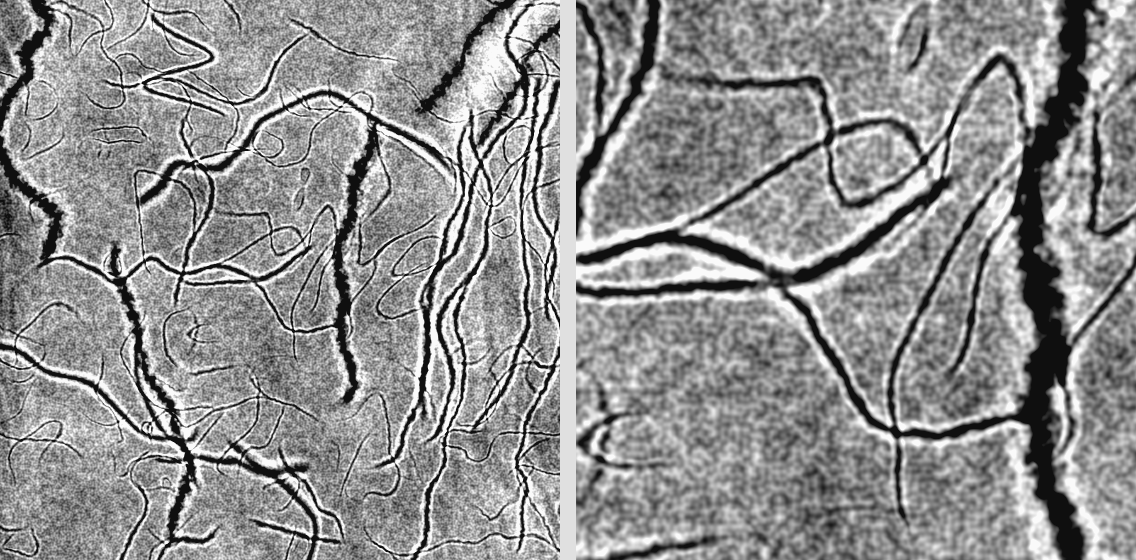
Left: the whole. Right: its middle third, enlarged.
Reproduce this texture procedurally as a Shadertoy shader.

```glsl
// Grey relief map of worn ground: speckled grain and soft tonal patches, crossed by
// dark channels with bright banks, ragged scarps, thin paths and one broad ridge.
// Lines are wandering curves or noise contours, shaded by their signed distance.

#define MID_TONE 0.575
#define GRAIN 0.36
#define PATCHES 0.17
#define BEND 0.07
#define RAGGED 0.005
#define PATH_WIDTH 0.0019
#define RIVER_WIDTH 0.0050
#define SCARP_WIDTH 0.0070
#define BANK_LIGHT 0.46
#define BED_DARK 0.85

float sq(float x) { return x * x; }

float bump(float d, float width) { return exp(-sq(d / width)); }

float hash(vec2 c) {
    vec3 q = fract(c.xyx * 0.1031);
    q += dot(q, q.yzx + 33.33);
    return fract((q.x + q.y) * q.z);
}

float slopeAt(vec2 cell, vec2 offset) {
    float a = 6.2832 * hash(cell);
    return dot(vec2(cos(a), sin(a)), offset);
}

// Gradient noise, roughly -0.7 to 0.7
float noise(vec2 p) {
    vec2 c = floor(p), f = p - c;
    vec2 u = f * f * f * (f * (f * 6.0 - 15.0) + 10.0);
    vec2 e = vec2(1.0, 0.0);
    return mix(mix(slopeAt(c, f), slopeAt(c + e, f - e), u.x),
               mix(slopeAt(c + e.yx, f - e.yx), slopeAt(c + 1.0, f - 1.0), u.x), u.y);
}

float wander(float x, float seed) {
    return noise(vec2(x * 4.0 + 20.0, seed * 3.0 + 0.5))
         + 0.3 * noise(vec2(x * 12.0 + 50.0, seed * 5.0 + 0.4));
}

// Wandering line: x is the signed distance, y fades out past both ends
vec2 trail(vec2 p, vec2 mid, float angle, float halfLength, float sway, float seed) {
    vec2 dir = vec2(cos(angle), sin(angle)), q = p - mid;
    q = vec2(dot(q, dir), dot(q, vec2(-dir.y, dir.x)));
    float here = sway * wander(q.x, seed);
    float slope = (sway * wander(q.x + 0.01, seed) - here) / 0.01;
    return vec2((q.y - here) * inversesqrt(1.0 + slope * slope),
                1.0 - smoothstep(halfLength - 0.03, halfLength, abs(q.x)));
}

// Dark bed between two bright banks
float channel(float d, float w) {
    return BANK_LIGHT * bump(abs(d) - 2.3 * w, w) - BED_DARK * bump(d, w);
}

// Raised strip lit from one side
float causeway(float d, float w) {
    return BANK_LIGHT * bump(d - 1.3 * w, 0.8 * w) - BED_DARK * bump(d + 1.3 * w, 0.9 * w)
         + 0.3 * bump(d + 3.0 * w, w);
}

float ground(vec2 p) { return noise(p) + 0.35 * noise(p * 2.3 + 7.0); }

// Thin paths along contours of the ground, broken into stretches
float paths(vec2 p, float scale, float seed) {
    vec2 q = p * scale + seed, e = vec2(0.01, 0.0);
    float h = ground(q);
    float steep = length(vec2(ground(q + e) - h, ground(q + e.yx) - h)) / e.x;
    float d = (fract(h * 2.2) - 0.5) / (2.2 * scale * max(steep, 0.3));
    float shown = smoothstep(-0.02, 0.2, noise(p * 4.0 + seed * 1.7));
    return shown * smoothstep(0.3, 0.7, steep) * channel(d, PATH_WIDTH);
}

void mainImage(out vec4 fragColor, in vec2 fragCoord) {
    vec2 p = fragCoord / iResolution.y;
    vec2 w = p + BEND * vec2(noise(p * 4.0), noise(p * 4.0 + 31.7));
    float grain = noise(p * 230.0) + 0.8 * noise(p * 110.0 + 9.0) + 0.5 * noise(p * 45.0 + 4.0);
    float rag = RAGGED * (noise(p * 70.0 + 2.0) + 0.7 * noise(p * 140.0 + 5.0));

    // Soft patches, with lengthwise streaks at the east and west sides
    float east = smoothstep(0.68, 0.85, w.x), west = 1.0 - smoothstep(0.02, 0.06, w.x);
    float streak = noise(vec2(w.x * 65.0 + w.y * 14.0, w.y * 7.0));
    float tone = PATCHES * (noise(p * 2.7 + 3.0) + noise(w * 7.0) + 0.7 * noise(w * 16.0));
    tone += MID_TONE + streak * (0.3 * east + 0.35 * west) - 0.15 * west;
    float relief = 0.0;
    vec2 t;

    for (int i = 0; i < 4; i++) {
        float k = float(i);
        relief += 0.6 * paths(w + 0.4 * rag, 2.6 + 1.3 * k, 11.0 + 17.0 * k);
    }

    // Upright channels of the east side
    for (int i = 0; i < 7; i++) {
        float k = float(i), r = hash(vec2(k, 4.0)), s = hash(vec2(k, 9.0));
        t = trail(w, vec2(0.74 + 0.042 * k, 0.2 + 0.5 * r), 1.6 - 0.35 * s, 0.2 + 0.2 * s, 0.1, k);
        relief += t.y * channel(t.x + 0.6 * rag, 0.0023 + 0.002 * r);
    }

    // Minor channels in any direction
    for (int i = 0; i < 7; i++) {
        float k = float(i), r = hash(vec2(k, 21.0)), s = hash(vec2(k, 35.0));
        t = trail(w, vec2(0.7 * r, s), 3.1416 * hash(vec2(k, 52.0)), 0.1 + 0.12 * s, 0.16, k + 20.0);
        relief += 0.85 * t.y * channel(t.x + 0.5 * rag, 0.0028);
    }

    // Ragged upright scarps with a speckled bright foot
    for (int i = 0; i < 3; i++) {
        float k = float(i);
        vec2 mid = vec2(0.05 + 0.1 * k + 0.1 * k * k, 0.5 + 0.28 * cos(2.4 * k));
        t = trail(w, mid, 1.57 + 0.12 * sin(2.0 * k), 0.27, 0.12, k + 40.0);
        float d = t.x + 1.8 * rag;
        relief += t.y * (0.35 * bump(abs(d) - 0.016, 0.006) - bump(d, SCARP_WIDTH));
    }

    // Broad rivers stepping down to the west, and causeways to the south
    for (int i = 0; i < 3; i++) {
        float k = float(i);
        t = trail(w, vec2(0.5 - 0.18 * k, 0.7 - 0.19 * k), 0.1, 0.3 - 0.04 * k, 0.2, k + 60.0);
        relief += t.y * channel(t.x + 0.3 * rag, RIVER_WIDTH * (1.0 - 0.4 * mod(k, 2.0)));
        t = trail(w, vec2(0.32 + 0.09 * k, 0.27 - 0.09 * k), mix(-1.2, 0.15, mod(k, 2.0)), 0.16, 0.1, k + 70.0);
        relief += t.y * causeway(t.x + 0.2 * rag, RIVER_WIDTH);
    }

    // Switchback track in the north-west
    vec2 s = w - vec2(0.34, 0.89);
    float turn = 45.0 * s.y;
    float track = (s.x - 0.07 * sin(turn)) / sqrt(1.0 + sq(3.15 * cos(turn)));
    relief += channel(track + 0.3 * rag, 0.0035) * (1.0 - smoothstep(0.09, 0.11, abs(s.y)));

    // Bright ridge between black ditches in the north-east, with a softer spur
    t = trail(w, vec2(0.93, 0.92), 0.9, 0.22, 0.05, 80.0);
    relief += t.y * (0.33 * bump(t.x, 0.03) - 0.9 * bump(abs(t.x) - 0.055 + 2.0 * rag, 0.007));
    t = trail(w, vec2(0.7, 0.85), 1.35, 0.13, 0.06, 81.0);
    relief += 0.25 * t.y * bump(t.x, 0.025);

    // Beds and crests are smoother than open ground
    tone += GRAIN * grain * (1.0 - 0.6 * smoothstep(0.2, 0.7, abs(relief)));
    fragColor = vec4(vec3(clamp(tone + relief, 0.06, 0.98)), 1.0);
}
```
